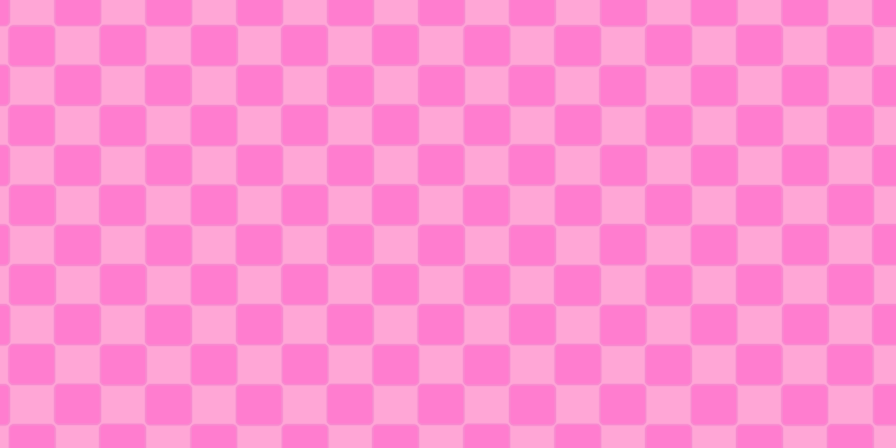
This pattern is drawn by a Shadertoy shader. Its source:

```glsl
// Two-tone pink checkerboard of softly rounded, slightly uneven tiles.
// A rounded-box distance to the nearest dark tile selects the tile fill,
// its thin muted rim, a faint halo, or the pale ground.

#define CELL vec2(0.1015, 0.08906)   // cell size, in canvas heights
#define ORIGIN vec2(0.0208, 0.0521)  // lower left corner of cell (0, 0)
#define CORNER_RADIUS 0.0095
#define JITTER 0.0010                // largest offset of a tile
#define FILL_EDGE -0.0018            // distances where the bands end
#define RIM_EDGE 0.0016
#define HALO_EDGE 0.0035
#define TILE_COLOR vec3(1.00, 0.49, 0.81)
#define RIM_COLOR vec3(0.97, 0.54, 0.81)
#define HALO_COLOR vec3(0.99, 0.62, 0.84)
#define GROUND_COLOR vec3(1.00, 0.65, 0.84)

// Sine-free hash: two values in 0..1 per cell
vec2 hash22(vec2 p) {
    vec3 q = fract(vec3(p.xyx) * vec3(0.1031, 0.1030, 0.0973));
    q += dot(q, q.yzx + 33.33);
    return fract((q.xx + q.yz) * q.zy);
}

float roundedBox(vec2 p, vec2 halfSize, float radius) {
    vec2 q = abs(p) - halfSize + radius;
    return length(max(q, 0.0)) + min(max(q.x, q.y), 0.0) - radius;
}

// Distance to the nearest dark tile among the surrounding cells
float tileDistance(vec2 p) {
    vec2 base = floor(p / CELL);
    float nearest = 1.0;
    for (int y = -1; y <= 1; y++) {
        for (int x = -1; x <= 1; x++) {
            vec2 id = base + vec2(x, y);
            if (mod(id.x + id.y, 2.0) < 0.5) continue;
            vec2 offset = (hash22(id + 50.0) * 2.0 - 1.0) * JITTER;
            vec2 center = (id + 0.5) * CELL + offset;
            nearest = min(nearest, roundedBox(p - center, 0.5 * CELL, CORNER_RADIUS));
        }
    }
    return nearest;
}

// Antialiased coverage of the region closer than the edge
float inside(float d, float edge) {
    float halfPixel = 0.5 / iResolution.y;
    return 1.0 - smoothstep(edge - halfPixel, edge + halfPixel, d);
}

void mainImage(out vec4 fragColor, in vec2 fragCoord) {
    vec2 p = fragCoord / iResolution.y - ORIGIN;
    float d = tileDistance(p);

    // Layers from the ground up to the tile fill
    vec3 color = mix(GROUND_COLOR, HALO_COLOR, inside(d, HALO_EDGE));
    color = mix(color, RIM_COLOR, inside(d, RIM_EDGE));
    color = mix(color, TILE_COLOR, inside(d, FILL_EDGE));
    fragColor = vec4(color, 1.0);
}
```
